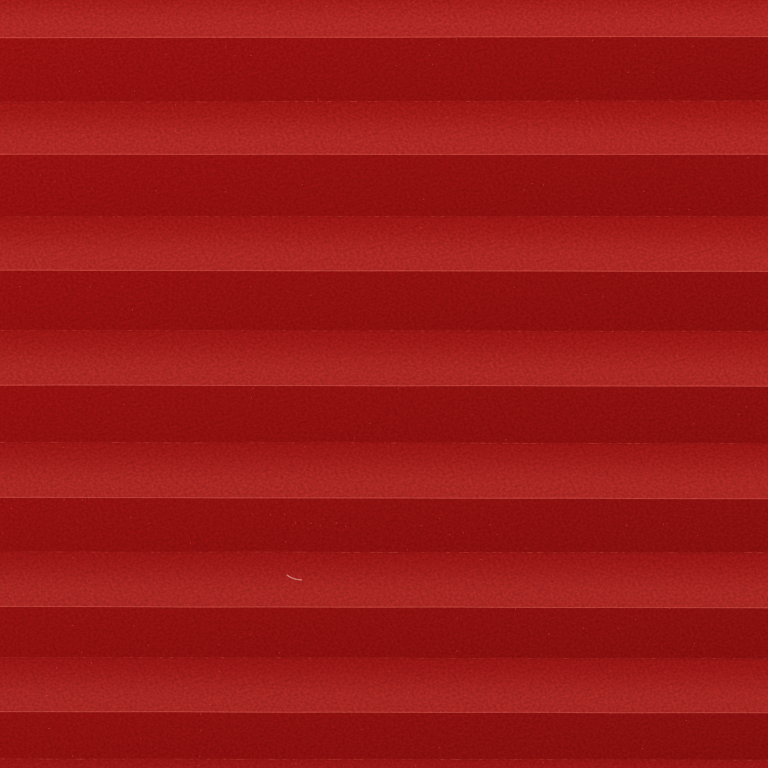
Write a three.js fragment shader that draws this texture.

```glsl
// Red pleated fabric: seven horizontal folds, sharp pale ridges, soft valleys and a fine weave.
varying vec2 vUv;

// Fold layout, measured down from the top edge
const float FIRST_RIDGE = 0.0482;
const float RIDGE_STEP = 0.1529;
const float RIDGE_SQUEEZE = 0.000177;  // folds get shorter towards the bottom
const float VALLEY_POS = 0.55;         // shaded share of the first fold
const float VALLEY_DRIFT = 0.013;      // loss of that share per fold
const float FOLD_TILT = 0.0016;
const float EDGE_SOFT = 0.0010;
const float RIDGE_WIDTH = 0.0015;
const float VALLEY_WIDTH = 0.0013;

// Cloth
const vec2 WEAVE_SCALE = vec2(230.0, 270.0);
const float WEAVE_DEPTH = 0.085;
const float SPECK_GRID = 90.0;
const float SPECK_SHARE = 0.025;
const vec2 LINT_START = vec2(0.374, 0.251);
const vec2 LINT_END = vec2(0.392, 0.245);
const float LINT_SAG = 0.0015;

// Colours
const vec3 SHADE_TOP = vec3(0.570, 0.066, 0.064);
const vec3 SHADE_LOW = vec3(0.555, 0.060, 0.058);
const vec3 LIT_TOP = vec3(0.610, 0.088, 0.082);
const vec3 LIT_LOW = vec3(0.675, 0.155, 0.143);
const vec3 RIDGE_COLOR = vec3(0.800, 0.310, 0.280);
const vec3 SPECK_COLOR = vec3(0.760, 0.300, 0.250);
const vec3 LINT_COLOR = vec3(0.860, 0.580, 0.540);

float hash(vec2 p) {
  p = fract(p * vec2(0.1031, 0.1137));
  p += dot(p, p.yx + 33.33);
  return fract((p.x + p.y) * p.x * 7.31);
}

vec2 gradient(vec2 cell) {
  float angle = 6.28318 * hash(cell);
  return vec2(cos(angle), sin(angle));
}

float gradientNoise(vec2 p) {
  vec2 i = floor(p);
  vec2 f = p - i;
  vec2 e = vec2(1.0, 0.0);
  vec2 u = f * f * f * (f * (f * 6.0 - 15.0) + 10.0);
  float low = mix(dot(gradient(i), f), dot(gradient(i + e), f - e), u.x);
  float high = mix(dot(gradient(i + e.yx), f - e.yx),
                   dot(gradient(i + 1.0), f - 1.0), u.x);
  return mix(low, high, u.y);
}

float ridgeAt(float n) {
  return FIRST_RIDGE + RIDGE_STEP * n - RIDGE_SQUEEZE * n * n * n;
}

// One fold: shaded face, stitched valley, then lit face
vec3 foldColor(float n, float depth, float fold) {
  float valley = fold * (VALLEY_POS - VALLEY_DRIFT * n);
  float shadeT = clamp(depth / valley, 0.0, 1.0);
  float litT = clamp((depth - valley) / (fold - valley), 0.0, 1.0);
  vec3 shade = mix(SHADE_TOP, SHADE_LOW, shadeT);
  shade *= mix(1.03, 0.97, vUv.x);
  vec3 lit = mix(LIT_TOP, LIT_LOW, smoothstep(0.0, 0.8, litT));
  vec3 color = mix(shade, lit, smoothstep(-0.003, 0.004, depth - valley));
  float stitch = 1.0 - smoothstep(0.0, VALLEY_WIDTH, abs(depth - valley));
  float broken = smoothstep(0.0, 0.4, gradientNoise(vec2(vUv.x * 150.0, n * 7.3 + 0.5)));
  return mix(color, SPECK_COLOR, stitch * (0.08 + 0.35 * broken));
}

void main() {
  float down = 1.0 - vUv.y;
  float wobble = 0.0006 * gradientNoise(vUv * vec2(6.0, 9.0) + 40.0);
  vec3 color = LIT_LOW;

  // Each fold covers the one above it
  for (int k = -1; k < 7; k++) {
    float n = float(k);
    float tilt = FOLD_TILT * (vUv.x - 0.5) * clamp(n - 1.0, -1.0, 1.0);
    float depth = down - ridgeAt(n) - tilt + wobble;
    float fold = ridgeAt(n + 1.0) - ridgeAt(n);
    color = mix(color, foldColor(n, depth, fold), smoothstep(-EDGE_SOFT, EDGE_SOFT, depth));
    float ridge = 1.0 - smoothstep(0.0, RIDGE_WIDTH, abs(depth));
    color = mix(color, RIDGE_COLOR, 0.65 * ridge);
  }

  // Slight falloff of light down the cloth
  color *= mix(0.975, 1.02, vUv.y);

  // Slanted weave grain, stronger on the lit faces
  vec2 thread = vec2(vUv.x + 0.45 * vUv.y, vUv.y - 0.3 * vUv.x) * WEAVE_SCALE;
  float weave = gradientNoise(thread + 17.0) + 0.5 * gradientNoise(thread * 1.7 + 91.0);
  float faceLight = smoothstep(0.56, 0.68, color.r);
  color += weave * WEAVE_DEPTH * mix(0.65, 1.0, faceLight) * vec3(1.0, 0.40, 0.34);

  // Sparse pale fibre specks
  vec2 cell = floor(vUv * SPECK_GRID);
  vec2 spot = 0.25 + 0.5 * vec2(hash(cell + 11.0), hash(cell + 53.0));
  float speck = 1.0 - smoothstep(0.03, 0.13, length(fract(vUv * SPECK_GRID) - spot));
  color = mix(color, SPECK_COLOR, 0.5 * speck * step(1.0 - SPECK_SHARE, hash(cell + 7.0)));

  // A single curved piece of lint
  vec2 span = LINT_END - LINT_START;
  float along = clamp(dot(vUv - LINT_START, span) / dot(span, span), 0.0, 1.0);
  vec2 lintPoint = LINT_START + span * along;
  lintPoint.y -= LINT_SAG * 4.0 * along * (1.0 - along);
  float lint = 1.0 - smoothstep(0.0004, 0.0016, length(vUv - lintPoint));
  color = mix(color, LINT_COLOR, 0.75 * lint);

  gl_FragColor = vec4(color, 1.0);
}
```
